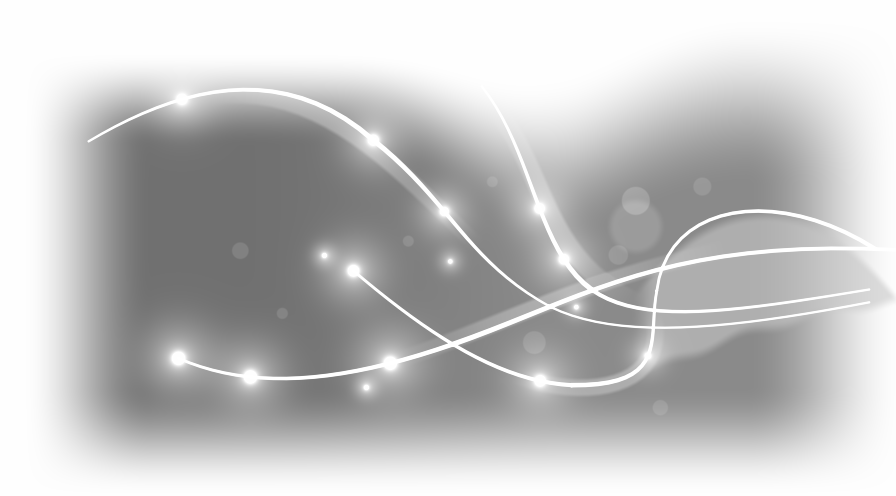
Write a WebGL 1 fragment shader that draws this background.

```glsl
precision highp float;
// Glowing white strands sweeping across a soft-edged grey field.
uniform vec2 u_resolution;

const float WIDTH = 7.68; // canvas width in drawing units
const float WHITE = 0.995;
const vec3 NO_BEADS = vec3(-1.0);

float hash(float n) {
  return fract(sin(n * 127.1) * 43758.5453);
}

vec2 bezier(vec2 a, vec2 b, vec2 c, vec2 d, float t) {
  float s = 1.0 - t;
  return s * s * s * a + 3.0 * s * s * t * b + 3.0 * s * t * t * c + t * t * t * d;
}

// Distance to a cubic curve, and the parameter of its nearest point.
vec2 curveDistance(vec2 p, vec2 a, vec2 b, vec2 c, vec2 d) {
  const float STEPS = 20.0;
  vec2 nearest = vec2(100.0, 0.0);
  vec2 from = a;
  for (float i = 1.0; i <= STEPS; i++) {
    vec2 to = bezier(a, b, c, d, i / STEPS);
    vec2 edge = to - from;
    float h = clamp(dot(p - from, edge) / dot(edge, edge), 0.0, 1.0);
    float dist = length(p - from - edge * h);
    if (dist < nearest.x) nearest = vec2(dist, (i - 1.0 + h) / STEPS);
    from = to;
  }
  return nearest;
}

float glow(vec2 p, vec2 center, float size) {
  float r = length(p - center) / size;
  return 0.42 * exp(-r * r) + 0.35 * exp(-8.0 * r * r) + exp(-40.0 * r * r);
}

float disc(vec2 p, vec2 center, float radius, float soft) {
  return 1.0 - smoothstep(radius - soft, radius + soft, length(p - center));
}

// Tapered line (x) and the glow of up to three beads riding on it (y).
vec2 strand(vec2 p, vec2 a, vec2 b, vec2 c, vec2 d, vec2 taper, vec3 beads, float size, float px) {
  vec2 near = curveDistance(p, a, b, c, d);
  float w = mix(taper.x, taper.y, near.y);
  float line = 1.0 - smoothstep(w - 0.6 * px, w + 0.6 * px, near.x);
  float light = 0.0;
  for (int i = 0; i < 3; i++) {
    if (beads[i] >= 0.0) light += glow(p, bezier(a, b, c, d, beads[i]), size);
  }
  return vec2(line, light);
}

// Translucent band that fades toward both ends.
float ribbon(vec2 p, vec2 a, vec2 b, vec2 c, vec2 d, float w) {
  vec2 near = curveDistance(p, a, b, c, d);
  return (1.0 - smoothstep(w - 0.02, w + 0.02, near.x)) * sin(3.14159 * near.y);
}

// Grey field dissolving into white on every side.
float field(vec2 p) {
  float top = 3.8 - 0.25 * exp(-1.5 * (p.x - 4.5) * (p.x - 4.5)) + 0.3 * smoothstep(4.8, 6.4, p.x);
  float depth = mix(0.8, 1.45, smoothstep(3.0, 5.0, p.x));
  float mask = smoothstep(0.2, 1.3, p.x) * (1.0 - smoothstep(6.4, 7.75, p.x));
  mask *= smoothstep(0.0, 0.95, p.y) * smoothstep(0.0, depth, top - p.y);
  float grey = mix(0.44, 0.54, smoothstep(2.0, 5.0, p.x));
  return mix(WHITE, grey, mask);
}

// Pale sheet enclosed by the strands on the right.
float sheet(vec2 p) {
  float x = p.x - 5.5;
  float top = 2.46 - 0.55 * (x - 1.05) * (x - 1.05);
  float bottom = 1.02 + 0.46 * x - 0.08 * x * x + 0.03 * sin(9.0 * x);
  return smoothstep(-0.1, 0.15, x) * smoothstep(0.0, 0.12, top - p.y) * smoothstep(-0.04, 0.08, p.y - bottom);
}

// Faint discs and small sparks strewn over the field.
float motes(vec2 p, float px) {
  float light = 0.0;
  for (float i = 1.0; i <= 12.0; i++) {
    vec2 center = vec2(1.7 + 0.36 * i, 0.7 + 2.1 * hash(i + 7.3));
    float spark = step(0.6, hash(i + 31.7));
    light += mix(0.12 * disc(p, center, 0.04 + 0.06 * hash(i + 53.1), px), glow(p, center, 0.1), spark);
  }
  return light;
}

void main() {
  float px = WIDTH / u_resolution.x;
  vec2 p = gl_FragCoord.xy * px;
  float tone = mix(field(p), 0.78, 0.6 * sheet(p));

  // Bands trailing beside the strands
  float bands = ribbon(p, vec2(1.8, 3.42), vec2(2.75, 3.56), vec2(3.4, 2.81), vec2(4.1, 2.14), 0.07);
  bands += ribbon(p, vec2(4.25, 3.31), vec2(4.7, 2.76), vec2(4.65, 2.01), vec2(5.5, 1.64), 0.08);
  bands += ribbon(p, vec2(3.4, 1.16), vec2(4.3, 1.46), vec2(5.0, 1.86), vec2(6.2, 2.11), 0.07);
  bands += ribbon(p, vec2(4.4, 1.04), vec2(5.0, 0.81), vec2(5.75, 0.91), vec2(5.6, 1.56), 0.07);
  tone = mix(tone, WHITE, 0.3 * min(bands, 1.0));

  // Strands: arch, plunge, long rise, and loop
  vec2 s = strand(p, vec2(0.76, 3.04), vec2(1.5, 3.48), vec2(2.4, 3.76), vec2(3.2, 3.05), vec2(0.01, 0.022), vec3(0.34, 1.0, -1.0), 0.27, px);
  s += strand(p, vec2(3.2, 3.05), vec2(3.85, 2.54), vec2(4.0, 2.01), vec2(4.72, 1.62), vec2(0.022, 0.01), vec3(0.4, -1.0, -1.0), 0.22, px);
  s += strand(p, vec2(4.72, 1.62), vec2(5.3, 1.34), vec2(6.2, 1.42), vec2(7.45, 1.66), vec2(0.01), NO_BEADS, 0.2, px);
  s += strand(p, vec2(4.13, 3.51), vec2(4.57, 2.96), vec2(4.6, 2.11), vec2(5.07, 1.77), vec2(0.01, 0.022), vec3(0.55, 0.8, -1.0), 0.25, px);
  s += strand(p, vec2(5.07, 1.77), vec2(5.5, 1.46), vec2(6.3, 1.58), vec2(7.45, 1.77), vec2(0.018, 0.01), NO_BEADS, 0.2, px);
  s += strand(p, vec2(1.53, 1.18), vec2(2.15, 0.91), vec2(2.9, 0.96), vec2(3.88, 1.3), vec2(0.012, 0.02), vec3(0.0, 0.31, 0.81), 0.32, px);
  s += strand(p, vec2(3.88, 1.3), vec2(5.0, 1.69), vec2(5.7, 2.21), vec2(7.68, 2.11), vec2(0.022, 0.016), NO_BEADS, 0.2, px);
  s += strand(p, vec2(3.03, 1.93), vec2(3.7, 1.36), vec2(4.3, 0.98), vec2(4.9, 0.95), vec2(0.012, 0.018), vec3(0.0, 0.85, -1.0), 0.28, px);
  s += strand(p, vec2(4.9, 0.95), vec2(5.75, 0.94), vec2(5.55, 1.36), vec2(5.63, 1.76), vec2(0.02, 0.012), vec3(0.5, -1.0, -1.0), 0.16, px);
  s += strand(p, vec2(5.63, 1.76), vec2(5.72, 2.51), vec2(6.65, 2.66), vec2(7.5, 2.12), vec2(0.012, 0.018), NO_BEADS, 0.2, px);

  // Soft lights, then the lines on top
  float halo = 0.18 * disc(p, vec2(5.45, 2.53), 0.12, px) + 0.15 * disc(p, vec2(5.45, 2.31), 0.22, 0.04);
  tone = mix(tone, WHITE, clamp(s.y + halo + motes(p, px), 0.0, 1.0));
  tone = mix(tone, 1.0, min(s.x, 1.0));
  gl_FragColor = vec4(vec3(tone), 1.0);
}
```
